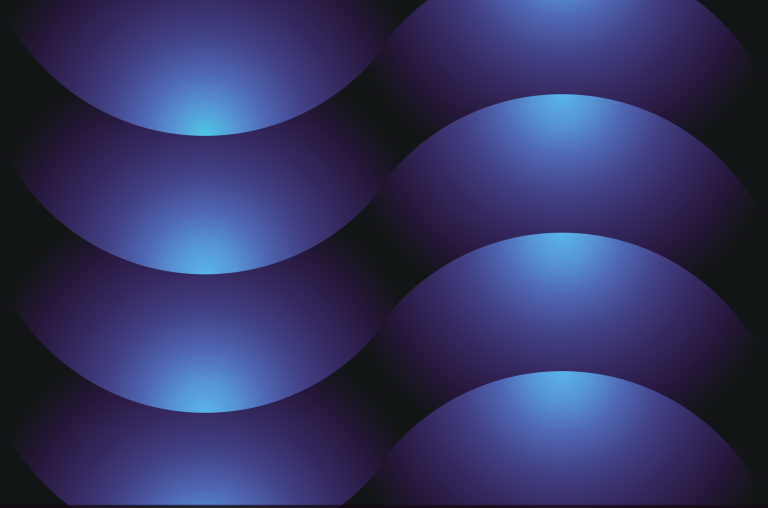
A Shadertoy shader for this background:

```glsl
// Two columns of overlapping glowing arcs, bowls on the left and caps on the right, over near-black.
#define ROW_STEP 0.2726                  // vertical spacing of the arcs
#define RADIUS 0.445                     // curvature radius of every arc
#define BOWL_ORIGIN vec2(0.4035, -0.0866) // lowest point of bowl 0
#define CAP_ORIGIN vec2(1.1063, 1.0886)   // highest point of cap 0
#define CYAN_ROW 3.0                     // bowl with the greener core
#define EDGE_HEIGHT 0.006                // dark strip along the bottom

const vec3 NIGHT = vec3(0.070, 0.082, 0.085);
const vec3 SKY_CORE = vec3(0.350, 0.710, 0.925);
const vec3 CYAN_CORE = vec3(0.300, 0.790, 0.900);
const vec3 EDGE = vec3(0.090, 0.040, 0.080);

// Glow colours from the inside out, and the distance at which each is reached
const vec3 GLOW[6] = vec3[6](
    vec3(0.34, 0.58, 0.83), vec3(0.31, 0.40, 0.70), vec3(0.26, 0.26, 0.53),
    vec3(0.21, 0.16, 0.38), vec3(0.15, 0.09, 0.23), NIGHT);
const float REACH[6] = float[6](0.063, 0.126, 0.197, 0.280, 0.370, 0.449);

// Radial colour ramp
vec3 glowRamp(float dist, vec3 core) {
    vec3 color = core;
    float inner = 0.0;
    for (int i = 0; i < 6; i++) {
        color = mix(color, GLOW[i], clamp((dist - inner) / (REACH[i] - inner), 0.0, 1.0));
        inner = REACH[i];
    }
    return color;
}

// Glow centred on the tip of one arc
vec3 arcGlow(vec2 q, float row, float cyanRow) {
    vec3 core = mix(SKY_CORE, CYAN_CORE, step(abs(row - cyanRow), 0.5));
    return glowRamp(length(q - vec2(0.0, row * ROW_STEP)), core);
}

// Stack of arcs; q points away from the tips, so caps are flipped bowls
vec3 arcColumn(vec2 q, float cyanRow, float pixel) {
    float x = min(abs(q.x), 0.99 * RADIUS);
    float chord = sqrt(RADIUS * RADIUS - x * x);
    float level = (q.y - (RADIUS - chord)) / ROW_STEP;
    float row = floor(level);

    // Blend with the neighbouring arc across one smoothed edge
    float edgeWidth = 1.4 * pixel / ROW_STEP * RADIUS / chord;
    float cover = smoothstep(0.0, edgeWidth, level - row);
    return mix(arcGlow(q, row - 1.0, cyanRow), arcGlow(q, row, cyanRow), cover);
}

void mainImage(out vec4 fragColor, in vec2 fragCoord) {
    vec2 p = fragCoord / iResolution.y;
    float pixel = 1.0 / iResolution.y;

    vec3 bowls = arcColumn(p - BOWL_ORIGIN, CYAN_ROW, pixel);
    vec3 caps = arcColumn(CAP_ORIGIN - p, -100.0, pixel);
    vec3 color = max(bowls, caps);

    // Thin dark strip at the foot
    float strip = 1.0 - smoothstep(EDGE_HEIGHT - pixel, EDGE_HEIGHT + pixel, p.y);
    color = mix(color, EDGE, 0.8 * strip);

    fragColor = vec4(color, 1.0);
}
```
